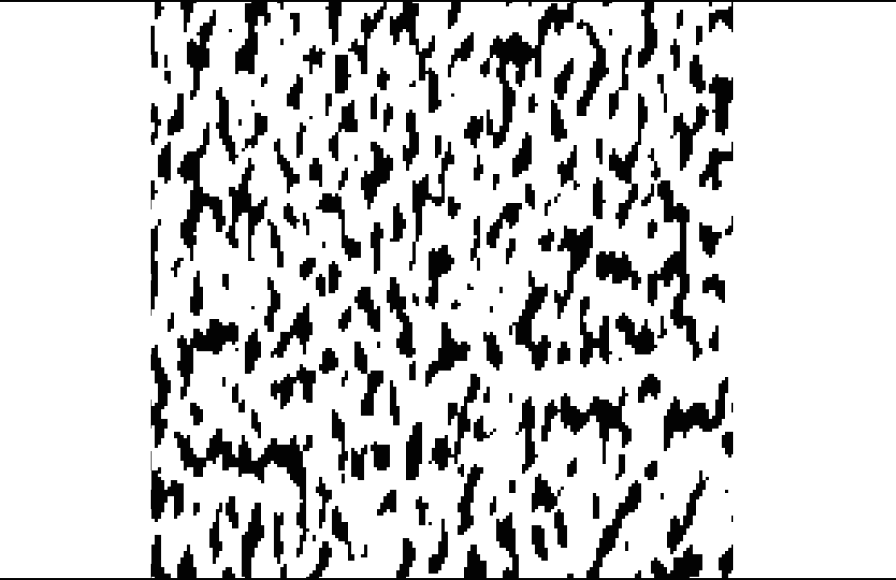
Reproduce this texture procedurally as a WebGL 2 fragment shader.

```glsl
#version 300 es
precision highp float;
precision highp int;

#define CELLS 180.0              // mosaic cells per canvas height
#define PANEL vec2(0.26, 1.264)  // left and right side, in canvas heights
#define GRAIN vec2(36.0, 14.5)   // noise frequency across and along the grain
#define SLANT 0.16               // sideways lean of the grains
#define DETAIL 0.5               // weight of the fine noise
#define THRESHOLD 0.207          // higher leaves less ink
#define RULE 0.0034              // thickness of the top and bottom rules
#define INK vec3(0.01)
#define PAPER vec3(1.0)

uniform vec2 u_resolution;
out vec4 fragColor;

uint hash(uvec2 v) {
    uint h = v.x * 1597334677u ^ v.y * 3812015801u;
    h = (h ^ (h >> 16)) * 2246822519u;
    h = (h ^ (h >> 13)) * 3266489917u;
    return h ^ (h >> 16);
}

vec2 gradientAt(vec2 corner) {
    uint h = hash(uvec2(ivec2(corner) + 4096));
    float angle = float(h & 65535u) / 65536.0 * 6.28319;
    return vec2(cos(angle), sin(angle));
}

float gradientNoise(vec2 p) {
    vec2 i = floor(p), f = p - i;
    vec2 w = f * f * f * (f * (f * 6.0 - 15.0) + 10.0);
    vec2 e = vec2(1.0, 0.0);
    float a = dot(gradientAt(i), f);
    float b = dot(gradientAt(i + e.xy), f - e.xy);
    float c = dot(gradientAt(i + e.yx), f - e.yx);
    float d = dot(gradientAt(i + e.xx), f - e.xx);
    return mix(mix(a, b, w.x), mix(c, d, w.x), w.y);
}

// 1 where a mosaic cell is inked, 0 where it is bare
float inkedCell(vec2 cell) {
    vec2 p = (cell + 0.5) / CELLS;
    vec2 leanRight = vec2(p.x - SLANT * p.y, p.y) * GRAIN;
    vec2 leanLeft = vec2(p.x + 0.5 * SLANT * p.y, p.y) * GRAIN;
    float n = gradientNoise(leanRight + 7.3);
    n += gradientNoise(leanLeft * 1.09 + vec2(91.6, 53.2));
    n += DETAIL * gradientNoise(leanRight * 1.9 + vec2(31.7, 171.4));
    return step(THRESHOLD, n);
}

// Blends the four cells around the nearest corner over one pixel
float mosaic(vec2 p, float pixel) {
    vec2 q = p * CELLS;
    vec2 corner = floor(q + 0.5);
    vec2 w = clamp((q - corner) / (pixel * CELLS) + 0.5, 0.0, 1.0);
    float low = mix(inkedCell(corner - 1.0), inkedCell(corner - vec2(0.0, 1.0)), w.x);
    float high = mix(inkedCell(corner - vec2(1.0, 0.0)), inkedCell(corner), w.x);
    return mix(low, high, w.y);
}

void main() {
    float pixel = 1.0 / u_resolution.y;
    vec2 p = gl_FragCoord.xy * pixel;

    // Grain panel, centred between bare margins
    float centre = 0.5 * (PANEL.x + PANEL.y);
    float halfWidth = 0.5 * (PANEL.y - PANEL.x);
    float inside = clamp((halfWidth - abs(p.x - centre)) / pixel + 0.5, 0.0, 1.0);
    float ink = inside * mosaic(p, pixel);

    // Rules along the top and bottom edges
    float edge = min(p.y, 1.0 - p.y);
    ink = max(ink, clamp((RULE - edge) / pixel + 0.5, 0.0, 1.0));

    fragColor = vec4(mix(PAPER, INK, ink), 1.0);
}
```
